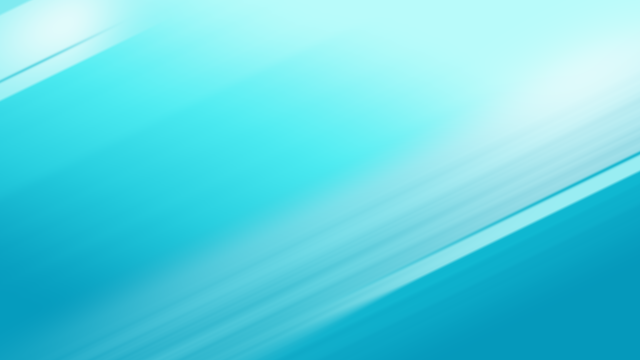
This background is drawn by a Shadertoy shader. Its source:

```glsl
// Diagonal sheets of cyan light: a smooth field, a pale beam and a deep corner.
// Each layer is shaded along x and cut by its height above a slanted axis;
// gradient noise stretched along that axis adds the fine streaks.

const float SLOPE = 0.485;
const vec3 DEEP  = vec3(0.02, 0.61, 0.745);
const vec3 TEAL  = vec3(0.14, 0.80, 0.87);
const vec3 AQUA  = vec3(0.31, 0.93, 0.95);
const vec3 PALE  = vec3(0.72, 0.985, 0.98);
const vec3 WHITE = vec3(0.90, 0.985, 0.985);

// Soft step centred on an edge, never sharper than one pixel
float edge(float at, float width, float v) {
    float w = max(width, 1.2 / iResolution.y);
    return smoothstep(at - 0.5 * w, at + 0.5 * w, v);
}

// Bell-shaped profile
float bell(float at, float width, float v) {
    float d = (v - at) / width;
    return exp(-d * d);
}

// Round glow stretched along the slanted axis
float glow(vec2 p, vec2 centre, vec2 size) {
    vec2 axis = normalize(vec2(1.0, SLOPE));
    vec2 d = p - centre;
    vec2 q = vec2(dot(d, axis), dot(d, vec2(-axis.y, axis.x))) / size;
    return exp(-dot(q, q));
}

vec2 randomGradient(vec2 cell) {
    float h = fract(sin(dot(cell, vec2(127.1, 311.7))) * 43758.5);
    return vec2(cos(6.2832 * h), sin(6.2832 * h));
}

float gradientNoise(vec2 p) {
    vec2 i = floor(p), f = fract(p);
    vec2 u = f * f * f * (f * (f * 6.0 - 15.0) + 10.0);
    vec2 e = vec2(0.0, 1.0);
    float a = dot(randomGradient(i), f);
    float b = dot(randomGradient(i + e.yx), f - e.yx);
    float c = dot(randomGradient(i + e.xy), f - e.xy);
    float d = dot(randomGradient(i + e.yy), f - e.yy);
    return mix(mix(a, b, u.x), mix(c, d, u.x), u.y);
}

// Layered noise drawn out into long streaks
float streaks(float along, float across) {
    float sum = 0.0, gain = 0.6, frequency = 22.0;
    for (int i = 0; i < 3; i++) {
        sum += gain * gradientNoise(vec2(along * 0.7 + float(i) * 7.3, across * frequency));
        frequency *= 2.1;
        gain *= 0.6;
    }
    return sum;
}

// Upper field, from deep lower left to pale top right
vec3 fieldColor(float g) {
    vec3 c = mix(DEEP, TEAL, smoothstep(-0.08, 0.40, g));
    c = mix(c, AQUA, smoothstep(0.25, 0.72, g));
    return mix(c, PALE, smoothstep(0.58, 1.08, g));
}

// Pale beam, brightening to the right
vec3 beamColor(float x) {
    vec3 c = mix(vec3(0.06, 0.63, 0.755), vec3(0.47, 0.875, 0.915), smoothstep(-0.1, 1.0, x));
    return mix(c, vec3(0.80, 0.97, 0.98), smoothstep(0.75, 1.65, x));
}

// Dark corner below the beam, in stepped sheets
vec3 cornerColor(float x, float s) {
    float light = 0.45 * edge(-0.52, 0.16, s) + 0.3 * edge(-0.425, 0.03, s)
                + 0.25 * edge(-0.375, 0.02, s);
    vec3 c = mix(DEEP - vec3(0.0, 0.01, 0.01), vec3(0.06, 0.72, 0.82), light * smoothstep(0.1, 1.3, x));
    return c + vec3(0.05, 0.03, 0.02) * light * (1.0 - smoothstep(0.5, 1.3, x));
}

void mainImage(out vec4 fragColor, in vec2 fragCoord) {
    vec2 p = fragCoord / iResolution.y;
    p.x *= 16.0 * iResolution.y / (9.0 * iResolution.x);
    float s = p.y - SLOPE * p.x;
    float grain = streaks(p.x, s);

    // Upper field with one faint fold
    float g = p.y - 0.236 + 0.35 * p.x;
    g += 0.05 * (edge(0.45, 0.05, s) - 0.5) * bell(0.45, 0.22, s) + 0.02 * grain;
    vec3 color = fieldColor(g);

    // Beam, dimming and streaking toward its lower edge
    float low = smoothstep(0.02, -0.29, s);
    vec3 beam = beamColor(p.x) - low * vec3(0.17, 0.09, 0.065) * smoothstep(0.1, 0.8, p.x);
    beam += grain * vec3(0.13, 0.075, 0.055) * smoothstep(0.0, -0.15, s);
    color = mix(color, beam, 1.0 - edge(0.03, 0.15, s));
    color = mix(color, WHITE, 0.75 * glow(p, vec2(1.62, 0.79), vec2(0.27, 0.11)));

    // Bright rim, dark groove and deep corner
    float rightward = smoothstep(0.75, 1.65, p.x);
    float rim = edge(-0.287, 0.008, -s - 0.574);
    color = mix(color, mix(beam, vec3(0.60, 0.93, 0.95), rightward), rim);
    color = mix(color, vec3(0.05, 0.70, 0.80), 0.9 * bell(-0.287, 0.006, s) * rightward);
    vec3 corner = cornerColor(p.x, s) + grain * vec3(0.025, 0.03, 0.025) * edge(-0.5, 0.2, s);
    float cornerSoftness = mix(0.13, 0.012, smoothstep(0.5, 1.2, p.x));
    color = mix(color, corner, 1.0 - edge(-0.337, cornerSoftness, s));

    // Light sheet in the upper left corner
    float sheet = edge(0.72, 0.012, s) * (1.0 - smoothstep(0.18, 0.56, p.x));
    color = mix(color, vec3(0.62, 0.95, 0.96), 0.8 * sheet);
    color = mix(color, WHITE, 0.95 * sheet * glow(p, vec2(0.18, 0.93), vec2(0.24, 0.13)));
    float leftward = 1.0 - smoothstep(0.05, 0.38, p.x);
    color = mix(color, vec3(0.25, 0.80, 0.86), 0.75 * bell(0.773, 0.005, s) * leftward);
    color = mix(color, vec3(0.42, 0.90, 0.93), 0.7 * edge(0.958, 0.012, s) * leftward);

    fragColor = vec4(clamp(color, 0.0, 1.0), 1.0);
}
```
